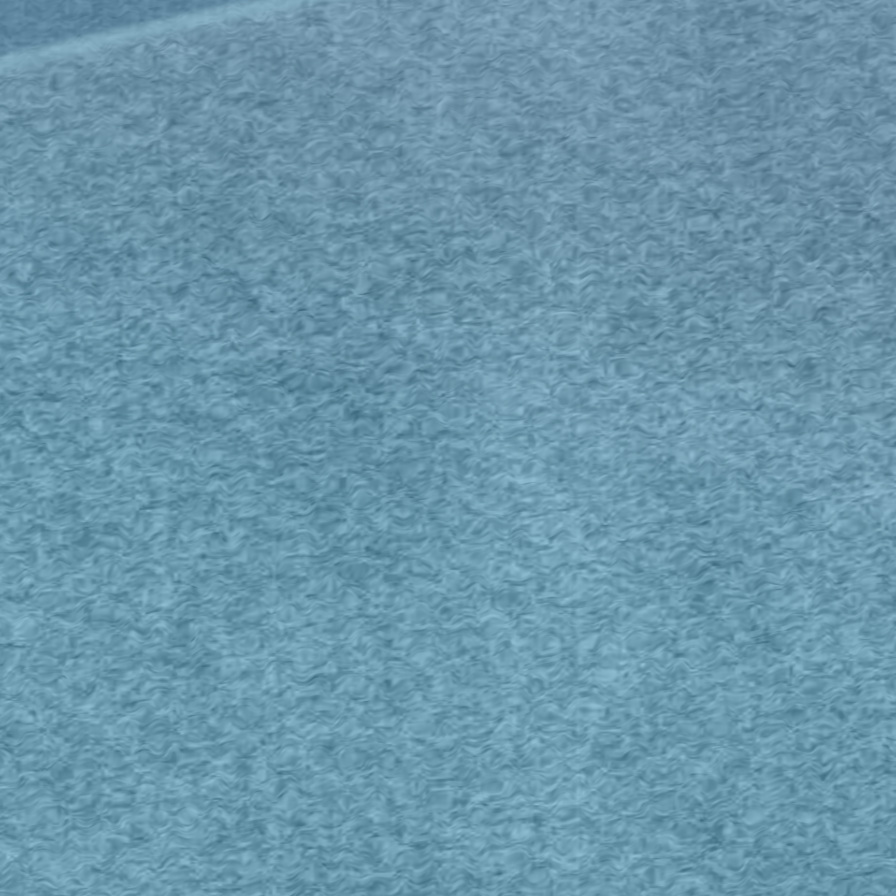
A Shadertoy shader for this texture:

```glsl
const vec3 CLOTH_LOW = vec3(0.402, 0.584, 0.664);
const vec3 CLOTH_HIGH = vec3(0.436, 0.580, 0.662);
const vec3 BACK_CLOTH = vec3(0.365, 0.525, 0.620);
const vec3 RIDGE_LIGHT = vec3(0.520, 0.685, 0.765);
const vec2 NAP_SCALE = vec2(92.0, 205.0);
const vec2 FIBRE_SCALE = vec2(185.0, 310.0);
const vec2 TUFT_SCALE = vec2(45.0, 75.0);
const float NAP_CONTRAST = 0.125;
const float FIBRE_CONTRAST = 0.120;
const float TUFT_CONTRAST = 0.050;
const float DASH_DEPTH = 0.055;
const float PATCH_CONTRAST = 0.045;
const float THREAD_CONTRAST = 0.018;
const float WARP = 0.009;
const float SEAM_HEIGHT = 0.928;
const float SEAM_SLOPE = 0.245;
const float SEAM_BEND = 0.08;
const float RIDGE_WIDTH = 0.009;
const float FOLD_X = 0.645;

float hash(vec2 cell) {
    uvec2 q = uvec2(ivec2(cell)) * uvec2(1597334673u, 3812015801u);
    uint h = (q.x ^ q.y) * 1597334673u;
    h = (h ^ (h >> 15)) * 2246822519u;
    return float((h ^ (h >> 13)) >> 8) / 16777216.0;
}

float noise(vec2 p) {
    vec2 cell = floor(p);
    vec2 f = fract(p);
    f = f * f * (3.0 - 2.0 * f);
    float low = mix(hash(cell), hash(cell + vec2(1, 0)), f.x);
    float high = mix(hash(cell + vec2(0, 1)), hash(cell + vec2(1, 1)), f.x);
    return mix(low, high, f.y);
}

// Short, mostly level fibres with wandering slant
float clothGrain(vec2 p) {
    vec2 bend = vec2(noise(p * 48.0 + 11.0), noise(p * 62.0 + 37.0)) - 0.5;
    vec2 q = p + WARP * bend;
    q.y -= 0.12 * p.x;
    float grain = NAP_CONTRAST * (noise(q * NAP_SCALE) - 0.5);
    grain += FIBRE_CONTRAST * (noise(q * FIBRE_SCALE + 71.0) - 0.5);
    grain += TUFT_CONTRAST * (noise(q * TUFT_SCALE + 23.0) - 0.5);
    float dash = smoothstep(0.68, 0.95, noise(q * NAP_SCALE * vec2(0.9, 1.1) + 131.0));
    return grain - DASH_DEPTH * (dash - 0.07);
}

// Broad uneven shading and one faint upright fold
float broadShade(vec2 p) {
    float patches = noise(p * vec2(5.0, 4.0) + 5.0) + 0.5 * noise(p * vec2(14.0, 11.0) + 19.0);
    float shade = PATCH_CONTRAST * (patches - 0.75);
    shade += 0.020 * exp(-pow((p.x - FOLD_X) / 0.10, 2.0));
    shade -= 0.018 * exp(-dot(p - vec2(0.32, 0.62), p - vec2(0.32, 0.62)) / 0.04);
    shade -= 0.020 * smoothstep(0.75, 1.0, p.x) * smoothstep(0.65, 1.0, p.y);
    return shade;
}

// Faint woven lines that come and go
float threads(vec2 p) {
    float upright = noise(vec2(p.x * 230.0, p.y * 9.0 + 53.0)) - 0.5;
    float level = noise(vec2(p.x * 16.0 + 83.0, p.y * 260.0)) - 0.5;
    float crease = exp(-pow((p.x - FOLD_X) / 0.0018, 2.0)) * noise(vec2(3.0, p.y * 20.0));
    return THREAD_CONTRAST * (upright + level + crease);
}

void mainImage(out vec4 fragColor, in vec2 fragCoord) {
    vec2 p = fragCoord / iResolution.xy;
    vec3 cloth = mix(CLOTH_LOW, CLOTH_HIGH, smoothstep(0.3, 1.0, p.y + 0.25 * (p.x - 0.5)));
    cloth += broadShade(p);

    // Rolled seam with darker cloth behind it
    float seam = SEAM_HEIGHT + SEAM_SLOPE * p.x - SEAM_BEND * p.x * p.x;
    float above = p.y - seam;
    float behind = smoothstep(0.005, 0.013, above);
    float ridge = exp(-pow(above / RIDGE_WIDTH, 2.0));
    float glow = 0.03 * exp(-abs(above) / 0.03) * (1.0 - behind);
    vec3 color = mix(cloth + glow, BACK_CLOTH, behind);
    color = mix(color, RIDGE_LIGHT, 0.8 * ridge);

    // Nap is calmer on the seam and toward the upper right
    float calm = 1.0 - 0.6 * ridge - 0.3 * behind;
    calm *= 1.0 - 0.25 * smoothstep(0.6, 1.0, p.y);
    color += calm * clothGrain(p) + threads(p);
    fragColor = vec4(clamp(color, 0.0, 1.0), 1.0);
}
```
